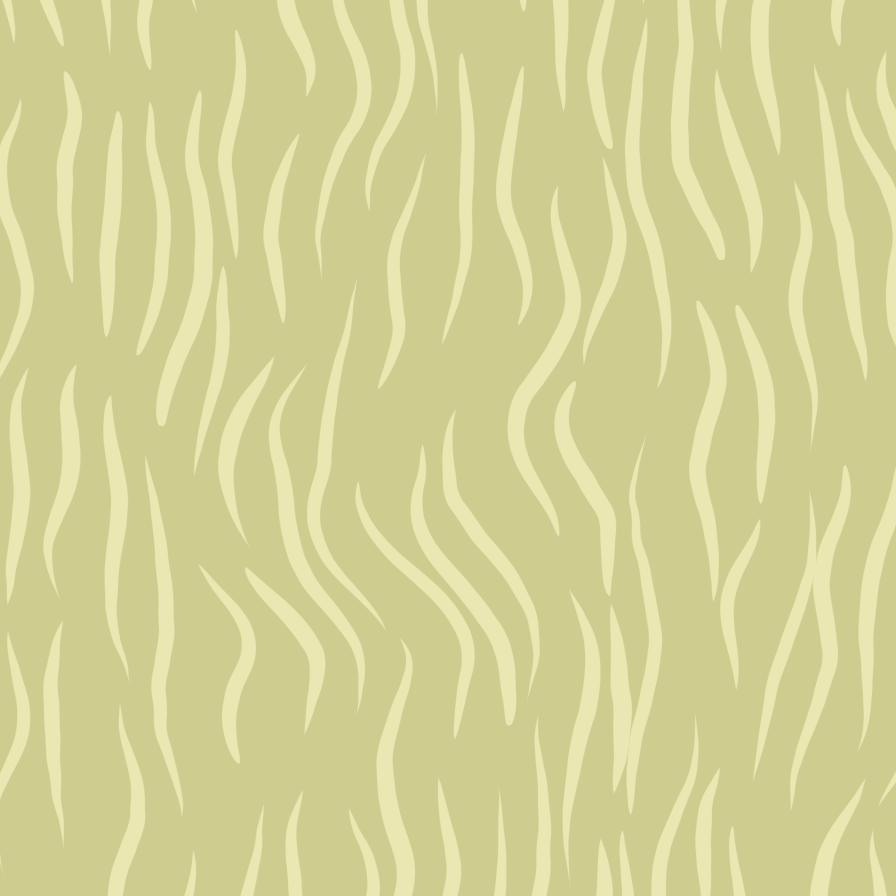
Write a Shadertoy shader that draws this pattern.

```glsl
// Pale hand-drawn strands flowing down an olive ground, like fur or wood grain.
// Noise bends the plane sideways; warped columns are cut into tapered strokes,
// each with its own length, sway, tilt, weight and tip shape.

#define COLUMN_GAP   0.053
#define STROKE_WIDTH 0.0196
#define FLOW_BEND    0.066
#define SMALL_BEND   0.010
#define HAND_TREMOR  0.0011
#define SWAY         0.010
#define GROUND_COLOR vec3(0.808, 0.800, 0.555)
#define STRAND_COLOR vec3(0.916, 0.904, 0.698)

const float PI = 3.14159;

// Four random values per lattice point
vec4 hash4(vec2 p) {
    vec4 q = fract(p.xyxy * vec4(0.1031, 0.1030, 0.0973, 0.1099));
    q += dot(q, q.wzxy + 33.33);
    return fract((q.xxyz + q.yzzw) * q.zywx);
}

// Smooth value noise in -1..1
float noise(vec2 p) {
    vec2 cell = floor(p), f = fract(p);
    f = f * f * f * (f * (f * 6.0 - 15.0) + 10.0);
    float low  = mix(hash4(cell).x, hash4(cell + vec2(1, 0)).x, f.x);
    float high = mix(hash4(cell + vec2(0, 1)).x, hash4(cell + vec2(1, 1)).x, f.x);
    return 2.0 * mix(low, high, f.y) - 1.0;
}

// Sideways coordinate that stays constant along the flow
float flowAcross(vec2 p) {
    return p.x + FLOW_BEND * noise(p * vec2(2.2, 4.2) + 17.0)
               + SMALL_BEND * noise(p * vec2(5.0, 10.0) + 53.0)
               + HAND_TREMOR * noise(p * vec2(20.0, 38.0) + 91.0);
}

// Signed distance to the stroke of one column at this height
float strokeDistance(float column, float across, vec2 flowSlope, float y) {
    // Split the column into cells of a random length
    vec4 columnRnd = hash4(vec2(column + 60.0, 7.0));
    float period = mix(0.24, 0.46, columnRnd.x);
    float along = y / period + columnRnd.y * 9.0 + 20.0;
    vec2 id = vec2(column + 60.0, floor(along));
    vec4 shape = hash4(id + 130.0);
    vec4 path  = hash4(id + 270.0);

    // Position along the stroke, 0 to 1
    float span = mix(0.76, 0.98, shape.x);
    float t = (fract(along) - (1.0 - span) * shape.y) / span;
    if (t <= 0.0 || t >= 1.0) return 1.0;

    // Individual sway and tilt of the centre line
    float frequency = 2.0 * PI / mix(0.20, 0.36, path.x);
    float phase = frequency * y + 2.0 * PI * path.y;
    float tilt = (path.z - 0.5) * 0.034;
    float center = (column + 0.5 + 0.36 * (path.w - 0.5)) * COLUMN_GAP
                 + SWAY * sin(phase) + tilt * (t - 0.5);
    float centerSlope = SWAY * frequency * cos(phase) + tilt / (period * span);

    // Brush weight, thinning to a pointed or blunt tip
    float skew = mix(0.65, 1.5, shape.z);
    float tip = mix(0.35, 0.8, path.z);
    float halfWidth = 0.5 * STROKE_WIDTH * mix(0.82, 1.16, shape.w)
                    * pow(sin(PI * pow(t, skew)), tip) - 0.0008;

    // Divide by the gradient to keep the drawn width even
    vec2 gradient = flowSlope - vec2(0.0, centerSlope);
    return abs(across - center) / length(gradient) - halfWidth;
}

void mainImage(out vec4 fragColor, in vec2 fragCoord) {
    float pixel = 1.0 / iResolution.y;
    vec2 p = fragCoord * pixel;

    // Flow coordinate and its slope
    float across = flowAcross(p);
    vec2 e = vec2(0.002, 0.0);
    vec2 flowSlope = vec2(flowAcross(p + e) - flowAcross(p - e),
                          flowAcross(p + e.yx) - flowAcross(p - e.yx)) / (2.0 * e.x);

    // Nearest stroke among the neighbouring columns
    float column = floor(across / COLUMN_GAP);
    float d = 1.0;
    for (float k = -1.0; k <= 1.0; k++)
        d = min(d, strokeDistance(column + k, across, flowSlope, p.y));

    float strand = 1.0 - smoothstep(-0.8 * pixel, 0.8 * pixel, d);
    fragColor = vec4(mix(GROUND_COLOR, STRAND_COLOR, strand), 1.0);
}
```
